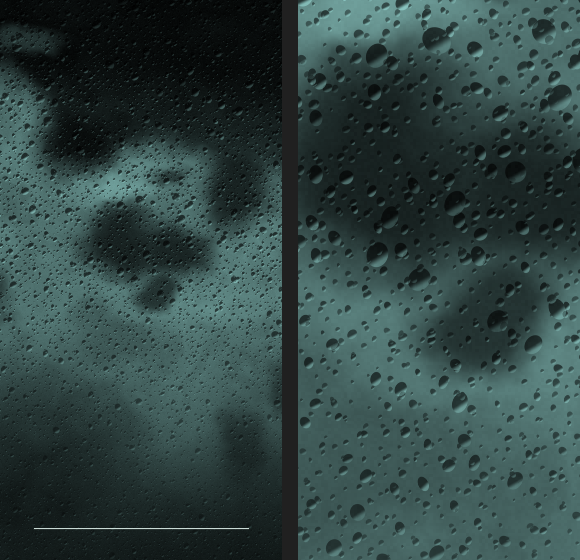
Left, the full canvas; right, a detail of the centre.
A WebGL 2 fragment shader for this texture:

```glsl
#version 300 es
precision highp float;
// Rain drops on a window before a dark teal storm sky.
// The sky is a vertical glow with noise-warped cloud masses laid over it;
// the drops are jittered cells at several scales, each with a lit lower rim.
uniform vec2 u_resolution;
out vec4 fragColor;

const vec3 TINT = vec3(0.70, 1.0, 0.975);    // hue of the whole sky
const float GLOW_LOW = 0.09;                 // sky brightness at the bottom
const float GLOW_HIGH = 0.455;               // sky brightness in the middle
const float WARP = 0.045;                    // raggedness of the clouds
const float WISP = 0.30;                     // contrast of the fine vapour
const float DROP_DARK = 0.62;                // shade inside a drop
const float DROP_LIGHT = 0.34;               // gleam on a drop
const float GRAIN = 0.018;
const vec3 RULE_COLOR = vec3(0.80, 0.87, 0.85);
const vec2 RULE_CENTER = vec2(0.2525, 0.056);
const vec2 RULE_HALF = vec2(0.192, 0.0010);

float hash(vec2 p) {
  vec3 q = fract(p.xyx * 0.1031);
  q += dot(q, q.yzx + 33.33);
  return fract((q.x + q.y) * q.z);
}

float noise(vec2 p) {
  vec2 i = floor(p), f = fract(p);
  f = f * f * (3.0 - 2.0 * f);
  return mix(mix(hash(i), hash(i + vec2(1, 0)), f.x),
             mix(hash(i + vec2(0, 1)), hash(i + vec2(1, 1)), f.x), f.y);
}

float fbm(vec2 p) {
  float sum = 0.0, amp = 0.5;
  for (int i = 0; i < 5; i++) {
    sum += amp * noise(p);
    p = mat2(1.6, 1.2, -1.2, 1.6) * p + 7.3;
    amp *= 0.5;
  }
  return sum;
}

// Soft elliptical mass, 1 at its heart
float mass(vec2 p, vec2 center, vec2 radius) {
  return 1.0 - smoothstep(0.35, 1.4, length((p - center) / radius));
}

float sky(vec2 p) {
  vec2 warp = vec2(fbm(p * 13.0), fbm(p * 13.0 + 41.0)) - 0.48;
  vec2 q = p + WARP * 1.6 * warp;
  float vapour = fbm(p * vec2(9.0, 12.0) + 3.0 * warp + 19.0) - 0.48;
  float glow = mix(GLOW_LOW, GLOW_HIGH, smoothstep(-0.05, 0.5, p.y));
  glow *= 1.0 + WISP * 1.6 * vapour;

  // Pale rims and wisps
  glow += 0.13 * mass(q, vec2(0.20, 0.665), vec2(0.09, 0.025));
  glow += 0.10 * mass(q, vec2(0.27, 0.715), vec2(0.05, 0.03));
  glow += 0.06 * mass(q, vec2(0.42, 0.45), vec2(0.11, 0.03));
  glow += 0.06 * mass(q, vec2(0.33, 0.24), vec2(0.08, 0.12));

  // Faint lower clouds
  glow *= 1.0 - 0.35 * mass(q, vec2(0.06, 0.20), vec2(0.16, 0.16));
  glow *= 1.0 - 0.35 * mass(q, vec2(0.436, 0.20), vec2(0.04, 0.065));
  glow *= 1.0 - 0.40 * mass(q, vec2(0.0, 0.465), vec2(0.035, 0.05));
  glow *= 1.0 - 0.40 * mass(q, vec2(0.51, 0.31), vec2(0.04, 0.055));
  glow *= 1.0 - 0.20 * mass(q, vec2(0.19, 0.40), vec2(0.07, 0.055));

  // Storm ceiling, sloping down from the left
  float edge = 0.86 - 0.14 * smoothstep(0.0, 0.16, p.x)
             - 0.05 * smoothstep(0.3, 0.5, p.x);
  float ceiling = smoothstep(edge - 0.04, edge + 0.06, q.y);
  float gloom = mix(0.16, 0.04, smoothstep(0.74, 0.93, p.y + 0.12 * p.x));
  gloom *= 1.0 + 1.4 * vapour;
  gloom += 0.17 * mass(q, vec2(0.06, 0.925), vec2(0.06, 0.025));
  glow = mix(glow, gloom, ceiling);

  // Dark hanging clouds
  glow = mix(glow, 0.045, 0.95 * mass(q, vec2(0.143, 0.75), vec2(0.09, 0.068)));
  glow = mix(glow, 0.10, 0.90 * mass(q, vec2(0.417, 0.66), vec2(0.06, 0.08)));
  glow = mix(glow, 0.10, 0.90 * mass(q, vec2(0.215, 0.57), vec2(0.075, 0.062)));
  glow = mix(glow, 0.11, 0.90 * mass(q, vec2(0.32, 0.545), vec2(0.07, 0.045)));
  glow = mix(glow, 0.15, 0.85 * mass(q, vec2(0.289, 0.477), vec2(0.033, 0.033)));
  glow = mix(glow, 0.15, 0.75 * mass(q, vec2(0.306, 0.68), vec2(0.03, 0.02)));
  return max(glow, 0.015);
}

// One scale of drops: x is the shade, y the gleam
vec2 drops(vec2 p, float cell, float share, float seed, float pixel) {
  float turn = 0.3 + seed * 0.17;
  mat2 spin = mat2(cos(turn), sin(turn), -sin(turn), cos(turn));
  vec2 g = spin * p / cell, id = floor(g) + seed * 57.0;
  float radius = mix(0.13, 0.27, hash(id + 3.1));
  radius *= mix(0.75, 1.0, smoothstep(0.2, 0.7, p.y));
  vec2 spot = mix(vec2(0.33), vec2(0.67), vec2(hash(id + 11.7), hash(id + 23.9)));
  vec2 d = ((fract(g) - spot) * spin) / radius;       // upright again
  d.x += 0.5 * (hash(id + 5.3) - 0.5) * d.y;
  d *= vec2(mix(0.8, 1.3, hash(id + 8.8)), 0.9);
  float soft = pixel / (cell * radius);
  float body = 1.0 - smoothstep(1.0 - 0.6 * soft, 1.0 + 0.6 * soft, length(d));
  body *= step(hash(id), share);
  float lit = smoothstep(0.0, 0.65, dot(d, vec2(0.45, -0.8)));
  return body * vec2(1.0 - lit, lit * mix(0.35, 1.0, hash(id + 31.0)));
}

void main() {
  float pixel = 1.0 / u_resolution.y;
  vec2 p = gl_FragCoord.xy * pixel;
  float light = sky(p);

  // Water on the glass, fainter towards the bottom and the black top
  vec2 water = drops(p, 0.027, 0.38, 1.0, pixel);
  water = max(water, drops(p, 0.017, 0.50, 2.0, pixel));
  water = max(water, 0.85 * drops(p, 0.0115, 0.60, 3.0, pixel));
  water = max(water, 0.65 * drops(p, 0.0080, 0.60, 4.0, pixel));
  float presence = mix(0.45, 1.0, smoothstep(0.1, 0.55, p.y));
  float gleam = DROP_LIGHT * presence * mix(1.0, 0.4, smoothstep(0.78, 1.0, p.y));
  light *= 1.0 - DROP_DARK * presence * water.x;
  light += gleam * water.y * (1.0 - 0.7 * light);
  light += GRAIN * (hash(floor(p * 512.0)) - 0.5);

  // Thin pale rule near the bottom
  vec2 away = abs(p - RULE_CENTER) - RULE_HALF;
  float rule = 1.0 - smoothstep(-0.5 * pixel, 0.5 * pixel, max(away.x, away.y));
  fragColor = vec4(mix(max(light, 0.0) * TINT, RULE_COLOR, rule), 1.0);
}
```
